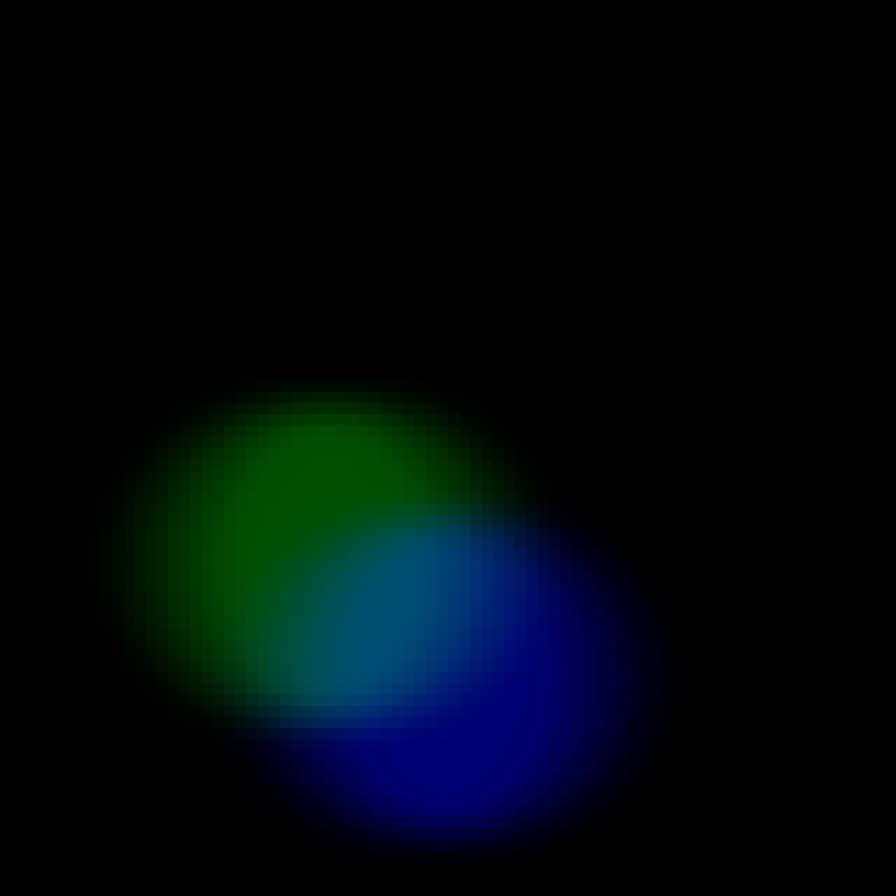
Reproduce this background procedurally as a three.js fragment shader.

```glsl
// Two overlapping soft discs of light, green and blue, on black.
// Each disc is blurred widely across and slightly upward, then sampled
// on a coarse grid of square cells; the lights add where they overlap.

varying vec2 vUv;

const float CELLS = 80.0;
const int TAPS = 9;
const vec3 GREEN_LIGHT = vec3(0.0, 0.312, 0.0);
const vec3 BLUE_LIGHT = vec3(0.0, 0.0, 0.45);

// Snaps a point to its cell centre, with a narrow smooth step between cells.
vec2 snapToCells(vec2 p, float cells) {
  vec2 g = p * cells - 0.5;
  return (floor(g) + smoothstep(0.45, 0.55, fract(g)) + 0.5) / cells;
}

// Coverage at x of a span of the given half width, with softened ends.
float softSpan(float x, float halfWidth, float blur) {
  return smoothstep(-blur, blur, x + halfWidth)
       - smoothstep(-blur, blur, x - halfWidth);
}

// Disc blurred across by soft chords and vertically by weighted taps.
float blurredDisc(vec2 p, float radius, vec2 blur) {
  float sum = 0.0;
  float total = 0.0;
  for (int i = 0; i < TAPS; i++) {
    float t = 2.0 * (float(i) + 0.5) / float(TAPS) - 1.0;
    float weight = 1.0 - t * t;
    float y = p.y + t * blur.y;
    float chord = sqrt(max(radius * radius - y * y, 0.0));
    sum += weight * softSpan(p.x, chord, blur.x);
    total += weight;
  }
  return sum / total;
}

void main() {
  vec2 p = snapToCells(vUv, CELLS);
  float radius = 0.181;
  vec2 blur = vec2(0.104, 0.040);

  // Add both lights over black.
  vec3 color = GREEN_LIGHT * blurredDisc(p - vec2(0.367, 0.372), radius, blur);
  color += BLUE_LIGHT * blurredDisc(p - vec2(0.497, 0.245), radius, blur);

  gl_FragColor = vec4(color, 1.0);
}
```
